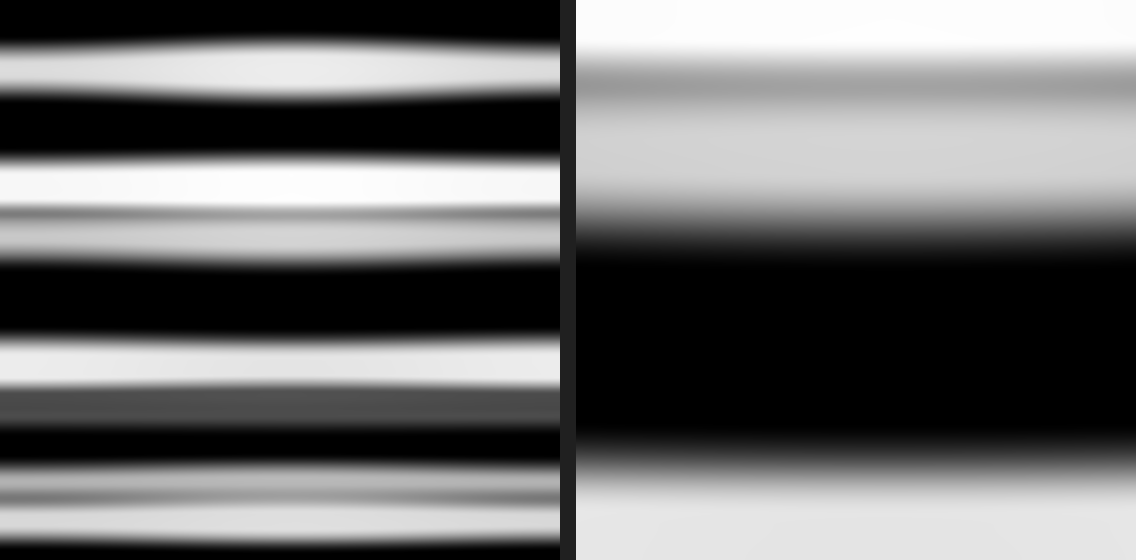
Left: the whole. Right: its middle third, enlarged.
Write a WebGL 1 fragment shader that draws this pattern.

```glsl
precision highp float;
// Soft horizontal bars of light on black, some of them touching.
// Each bar is a pair of smooth ramps that bows gently along x; the bars are
// screened together and shaded by faint, long streaks. Tiles on both axes.

uniform vec2 u_resolution;

const float TAU = 6.2831853;
const int BAR_COUNT = 7;
const float SWELL_CENTRE = 0.52;            // x where the bars are widest
const float SWELL_GLOW = 7.0;               // brightening per unit of bow
const vec2 STREAK_GRID = vec2(2.0, 48.0);   // whole cells across the tile
const float STREAK_DEPTH = 0.05;
const vec3 SHADOW = vec3(0.0);
const vec3 LIGHT = vec3(1.0);

float hash(vec2 p) {
  vec3 q = fract(p.xyx * 0.1031);
  q += dot(q, q.yzx + 33.33);
  return fract((q.x + q.y) * q.z);
}

// Value noise whose lattice wraps after `period` cells.
float wrappedNoise(vec2 p, vec2 period) {
  vec2 cell = floor(p);
  vec2 f = p - cell;
  f = f * f * (3.0 - 2.0 * f);
  vec2 a = mod(cell, period);
  vec2 b = mod(cell + 1.0, period);
  float low = mix(hash(a), hash(vec2(b.x, a.y)), f.x);
  float high = mix(hash(vec2(a.x, b.y)), hash(b), f.x);
  return mix(low, high, f.y);
}

// ramps: outer bottom, inner bottom, inner top, outer top.
// tone: brightness, bow.
float bar(float y, vec4 ramps, vec2 tone, float swell) {
  float bow = tone.y * swell;
  float rise = smoothstep(ramps.x, ramps.y, y + bow);
  float fall = 1.0 - smoothstep(ramps.z, ramps.w, y - bow);
  return tone.x * (1.0 + SWELL_GLOW * bow) * rise * fall;
}

void main() {
  vec2 uv = gl_FragCoord.xy / u_resolution;

  // Bar layout, from bottom to top
  vec4 ramps[BAR_COUNT];
  vec2 tone[BAR_COUNT];
  ramps[0] = vec4(0.013, 0.060, 0.081, 0.130); tone[0] = vec2(0.86, 0.003);
  ramps[1] = vec4(0.082, 0.138, 0.143, 0.190); tone[1] = vec2(0.70, 0.002);
  ramps[2] = vec4(0.219, 0.260, 0.310, 0.332); tone[2] = vec2(0.30, 0.001);
  ramps[3] = vec4(0.297, 0.329, 0.362, 0.417); tone[3] = vec2(0.91, -0.002);
  ramps[4] = vec4(0.508, 0.568, 0.581, 0.668); tone[4] = vec2(0.81, 0.004);
  ramps[5] = vec4(0.609, 0.645, 0.688, 0.740); tone[5] = vec2(0.98, 0.002);
  ramps[6] = vec4(0.807, 0.859, 0.891, 0.943); tone[6] = vec2(0.89, 0.006);

  // Screen the bars: multiply the darkness that each one leaves
  float swell = cos(TAU * (uv.x - SWELL_CENTRE));
  float darkness = 1.0;
  for (int i = 0; i < BAR_COUNT; i++) {
    darkness *= 1.0 - clamp(bar(uv.y, ramps[i], tone[i], swell), 0.0, 1.0);
  }
  float glow = 1.0 - darkness;

  // Faint streaks, strongest in the mid greys
  float streak = wrappedNoise(uv * STREAK_GRID, STREAK_GRID) - 0.5;
  glow += STREAK_DEPTH * streak * 4.0 * glow * darkness;

  gl_FragColor = vec4(mix(SHADOW, LIGHT, clamp(glow, 0.0, 1.0)), 1.0);
}
```
